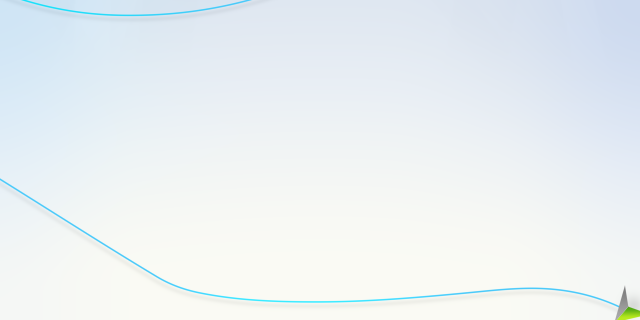
This background is drawn by a Shadertoy shader. Its source:

```glsl
// Pale sky-to-ivory backdrop with two thin cyan ribbons and a small prism.
// Ribbons are height curves (a bowl and a Hermite spline) with soft shadows;
// the prism is two triangles, and faint tilted facets are scattered on top.

const vec3 IVORY = vec3(0.979, 0.980, 0.955);
const vec3 MIST = vec3(0.925, 0.944, 0.960);
const vec3 SKY = vec3(0.868, 0.901, 0.943);
const vec3 LEFT_TINT = vec3(-0.035, 0.008, 0.012);
const vec3 RIGHT_TINT = vec3(-0.045, -0.035, -0.012);
const vec3 CYAN = vec3(0.10, 0.88, 0.98);
const vec3 AZURE = vec3(0.29, 0.79, 0.98);
const vec3 GREEN_DARK = vec3(0.32, 0.66, 0.08);
const vec3 GREEN_LIGHT = vec3(0.72, 0.92, 0.12);
const float LINE_HALF = 0.0024;
const float SHADOW_DROP = 0.013;
const float SHADOW_SOFT = 0.008;
const float SHADOW_GAIN = 0.045;
const int FACETS = 10;
const float FACET_GAIN = 0.010;

// Spline knots: x, height, slope
const int KNOTS = 7;
const vec3 RIBBON[KNOTS] = vec3[KNOTS](
    vec3(0.0, 0.440, -0.622), vec3(0.490, 0.1354, -0.60),
    vec3(0.625, 0.0846, -0.20), vec3(0.990, 0.0565, 0.0),
    vec3(1.458, 0.0846, 0.095), vec3(1.6615, 0.099, 0.0),
    vec3(1.940, 0.039, -0.47));

float hash(float n) {
    n = fract(n * 0.1031);
    n *= n + 33.33;
    return fract(n * (n + n));
}

float ribbonHeight(float x) {
    float h = RIBBON[0].y;
    for (int i = 0; i < KNOTS - 1; i++) {
        vec3 a = RIBBON[i], b = RIBBON[i + 1];
        if (x < a.x) continue;
        float w = b.x - a.x;
        float t = clamp((x - a.x) / w, 0.0, 1.0);
        float s = t * t * (3.0 - 2.0 * t);
        h = mix(a.y, b.y, s)
          + w * t * (1.0 - t) * (a.z * (1.0 - t) - b.z * t);
    }
    return h;
}

float bowlHeight(float x) {
    float t = (x - 0.404) / (x < 0.404 ? 0.331 : 0.375);
    return 0.952 + 0.048 * pow(abs(t), 2.1);
}

// Signed distance to the curve, approximated from its local slope
float curveDistance(float y, float h, float hNext, float stepX) {
    float slope = (hNext - h) / stepX;
    return (y - h) / sqrt(1.0 + slope * slope);
}

vec3 drawLine(vec3 col, float d, vec3 tint, float px) {
    float s = (d + SHADOW_DROP) / SHADOW_SOFT;
    col -= SHADOW_GAIN * exp(-s * s);
    float cover = 1.0 - smoothstep(-0.7 * px, 0.7 * px, abs(d) - LINE_HALF);
    return mix(col, tint, cover);
}

float edge(vec2 p, vec2 a, vec2 b) {
    vec2 e = normalize(b - a);
    return e.x * (p.y - a.y) - e.y * (p.x - a.x);
}

// Coverage of a counter-clockwise triangle
float triangle(vec2 p, vec2 a, vec2 b, vec2 c, float px) {
    float d = min(edge(p, a, b), min(edge(p, b, c), edge(p, c, a)));
    return smoothstep(-0.7 * px, 0.7 * px, d);
}

void mainImage(out vec4 fragColor, in vec2 fragCoord) {
    float px = 1.0 / iResolution.y;
    vec2 p = fragCoord / iResolution.xy * vec2(2.0, 1.0);

    // Backdrop: warm low centre, cool top, tinted upper corners
    float side = abs(p.x - 1.0);
    float rise = p.y + 0.13 * side * side;
    vec3 col = mix(IVORY, MIST, smoothstep(0.18, 0.76, rise));
    col = mix(col, SKY, smoothstep(0.55, 1.12, rise));
    float upper = smoothstep(0.1, 1.0, p.y);
    col += LEFT_TINT * upper * smoothstep(0.8, 0.0, p.x);
    col += RIGHT_TINT * upper * smoothstep(1.2, 2.0, p.x);
    col += vec3(-0.020, -0.012, 0.006) * smoothstep(0.55, 1.0, side);

    // Faint facets hanging from the upper corners
    for (int i = 0; i < FACETS; i++) {
        float n = float(i) * 7.0 + 3.0;
        float x = hash(n) * 0.65 + (i % 2 == 0 ? 0.0 : 1.4);
        vec2 q = p - vec2(x, 1.0);
        float across = abs(q.x + q.y * (hash(n + 1.0) - 0.5) * 1.6);
        float w = 0.03 + 0.08 * hash(n + 2.0);
        float fade = smoothstep(-0.28, 0.0, q.y);
        col += FACET_GAIN * (hash(n + 4.0) - 0.4) * fade
             * (1.0 - smoothstep(w - 0.006, w + 0.006, across));
    }

    // Ribbons
    float dx = 0.002;
    float bowl = curveDistance(p.y, bowlHeight(p.x), bowlHeight(p.x + dx), dx);
    col -= vec3(0.018, 0.010, 0.004) * smoothstep(0.0, 2.0 * px, bowl);
    col = drawLine(col, bowl, mix(CYAN, AZURE, smoothstep(0.1, 0.8, p.x)), px);
    float wave = curveDistance(p.y, ribbonHeight(p.x), ribbonHeight(p.x + dx), dx);
    float glow = smoothstep(0.45, 0.85, p.x) * smoothstep(1.5, 1.0, p.x);
    vec3 waveCol = drawLine(col, wave, mix(AZURE, CYAN + 0.1, 0.7 * glow), px);
    col = mix(col, waveCol, step(p.x, 1.94));

    // Prism with a soft shadow to its right
    vec2 apex = vec2(1.953, 0.108), hub = vec2(1.9635, 0.0417);
    vec2 foot = vec2(1.920, -0.008), rim = vec2(2.03, 0.018);
    col -= 0.11 * exp(-dot(p - vec2(1.98, 0.045), p - vec2(1.98, 0.045)) / 0.0009);
    vec3 green = mix(GREEN_DARK, GREEN_LIGHT, smoothstep(0.038, 0.004, p.y));
    col = mix(col, green, triangle(p, foot, rim, hub, px));
    vec3 steel = vec3(mix(0.66, 0.50, smoothstep(0.0, 0.10, p.y)));
    col = mix(col, steel, triangle(p, foot, hub, apex, px));

    fragColor = vec4(clamp(col, 0.0, 1.0), 1.0);
}
```
